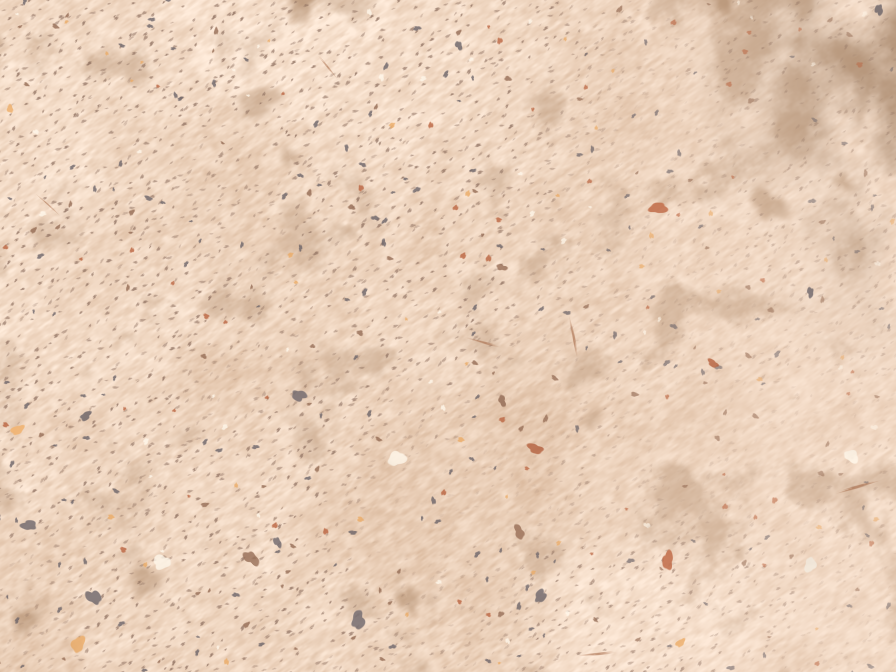
Give the GLSL for this texture, as a WebGL 2 fragment shader.

```glsl
#version 300 es
precision highp float;
// Pale weathered concrete with slanted grain, small pits, stone chips and stains.

uniform vec2 u_resolution;
out vec4 outColor;

// Lengths are fractions of the canvas height.
const float STREAK_ANGLE = 0.60;
const vec2 GRAIN_FREQ = vec2(65.0, 180.0);
const float GRAIN_AMOUNT = 0.46;
const float FINE_AMOUNT = 0.26;
const float CLOUD_AMOUNT = 0.80;
const float BASE_TONE = 0.63;
const float EDGE_BLUR = 0.0012;
const vec3 TAN = vec3(0.85, 0.72, 0.61);
const vec3 CREAM = vec3(0.99, 0.91, 0.84);
const vec3 BLUSH = vec3(0.97, 0.88, 0.81);
const vec3 PIT = vec3(0.53, 0.41, 0.35);
const vec3 STAIN = vec3(0.70, 0.56, 0.44);
const vec3 TWIG = vec3(0.66, 0.43, 0.30);
const vec3 SLATE = vec3(0.42, 0.39, 0.41);
const vec3 BROWN = vec3(0.58, 0.42, 0.33);
const vec3 RUST = vec3(0.73, 0.39, 0.25);
const vec3 OCHRE = vec3(0.92, 0.67, 0.40);
const vec3 CHALK = vec3(1.00, 0.97, 0.92);

float hash(vec2 p) {
  vec3 q = fract(p.xyx * vec3(0.1031, 0.1030, 0.0973));
  q += dot(q, q.yzx + 33.33);
  return fract((q.x + q.y) * q.z);
}

mat2 rotation(float a) {
  float c = cos(a), s = sin(a);
  return mat2(c, -s, s, c);
}

float valueNoise(vec2 p) {
  vec2 i = floor(p), f = fract(p);
  f = f * f * (3.0 - 2.0 * f);
  return mix(mix(hash(i), hash(i + vec2(1, 0)), f.x),
             mix(hash(i + vec2(0, 1)), hash(i + vec2(1, 1)), f.x), f.y);
}

float clouds(vec2 p) {
  float sum = 0.0, amp = 0.5;
  for (int i = 0; i < 5; i++) {
    sum += amp * valueNoise(p);
    p = rotation(0.7) * p * 2.1 + 17.3;
    amp *= 0.5;
  }
  return sum / 0.97;
}

// Irregular blobs, at most one per cell: x = coverage, y = random id.
vec2 scatter(vec2 p, float cells, float density, vec2 radii, float turn, float soft, float seed) {
  vec2 home = floor(p * cells), best = vec2(0.0);
  float blur = max(soft, 0.75 / u_resolution.y);
  for (int y = -1; y <= 1; y++)
  for (int x = -1; x <= 1; x++) {
    vec2 cell = home + vec2(x, y), key = cell + seed;
    if (hash(key) > density) continue;
    vec2 center = (cell + vec2(hash(key + 71.7), hash(key + 133.1))) / cells;
    float id = hash(key + 211.9), spin = hash(key + 307.3);
    vec2 size = radii * mix(0.5, 1.15, hash(key + 401.5));
    vec2 q = rotation(STREAK_ANGLE + (spin - 0.5) * turn) * (p - center) / size;
    float a = atan(q.y, q.x), phase = 6.283 * id;
    float outline = 1.0 + 0.16 * sin(2.0 * a + phase) + 0.13 * sin(3.0 * a + 2.7 * phase)
                  + 0.07 * sin(5.0 * a + 5.1 * phase);
    float dist = (length(q) - outline) * min(size.x, size.y);
    float cover = 1.0 - smoothstep(-blur, blur, dist);
    if (cover > best.x) best = vec2(cover, id);
  }
  return best;
}

vec3 stoneColor(float id) {
  if (id < 0.40) return SLATE;
  if (id < 0.65) return BROWN;
  if (id < 0.77) return RUST;
  return id < 0.90 ? OCHRE : CHALK;
}

void main() {
  vec2 p = gl_FragCoord.xy / u_resolution.y;
  vec2 uv = gl_FragCoord.xy / u_resolution;
  vec2 along = rotation(STREAK_ANGLE) * p;
  float cloud = clouds(p * 3.2 + 4.0);
  float patches = clouds(p * 11.0 + 31.0);
  float bright = smoothstep(0.50, 0.95, uv.x);

  // Slanted grain over broad tonal drift
  float tone = BASE_TONE + CLOUD_AMOUNT * (cloud - 0.5) + 0.45 * (patches - 0.5);
  tone += GRAIN_AMOUNT * (valueNoise(along * GRAIN_FREQ) - 0.5);
  tone += FINE_AMOUNT * (valueNoise(along * GRAIN_FREQ * 1.9 + 50.0) - 0.5);
  tone += 0.14 * bright;
  vec3 color = mix(TAN, CREAM, clamp(tone, -0.15, 1.08));
  color = mix(color, BLUSH, 0.30 * bright);

  // Dirty upper right corner and soft stains
  float corner = 1.0 - smoothstep(0.02, 0.42, length((uv - vec2(1.02, 0.92)) * vec2(1.4, 0.75)));
  color = mix(color, STAIN * 0.9, corner * smoothstep(0.25, 0.75, patches) * 0.75);
  color = mix(color, STAIN, 0.42 * smoothstep(0.58, 0.78, patches));
  vec2 stain = scatter(p, 5.0, 0.30, vec2(0.026, 0.019), 6.0, 0.009, 11.0);
  color = mix(color, STAIN, stain.x * mix(0.25, 0.80, patches));

  // Pits, thinner on the bright side
  float wear = mix(1.0, 0.50, bright) * smoothstep(0.15, 0.55, cloud);
  vec2 pit = scatter(p, 76.0, 0.46, vec2(0.0036, 0.0018), 0.9, EDGE_BLUR, 23.0);
  color = mix(color, PIT, pit.x * wear * mix(0.25, 0.75, pit.y));

  // Small grains, larger chips and dry twigs
  vec2 grain = scatter(p, 30.0, 0.32, vec2(0.0046, 0.0030), 2.4, EDGE_BLUR, 47.0);
  color = mix(color, stoneColor(grain.y), grain.x * mix(0.80, 0.50, bright));
  vec2 chip = scatter(p, 8.0, 0.24, vec2(0.0125, 0.0085), 6.0, EDGE_BLUR, 83.0);
  vec3 chipColor = stoneColor(fract(chip.y + 0.3)) * (0.90 + 0.20 * patches);
  color = mix(color, chipColor, chip.x * 0.80);
  vec2 twig = scatter(p, 5.0, 0.22, vec2(0.020, 0.0016), 4.0, EDGE_BLUR, 109.0);
  color = mix(color, TWIG, twig.x * 0.65);

  outColor = vec4(clamp(color, 0.0, 1.0), 1.0);
}
```
